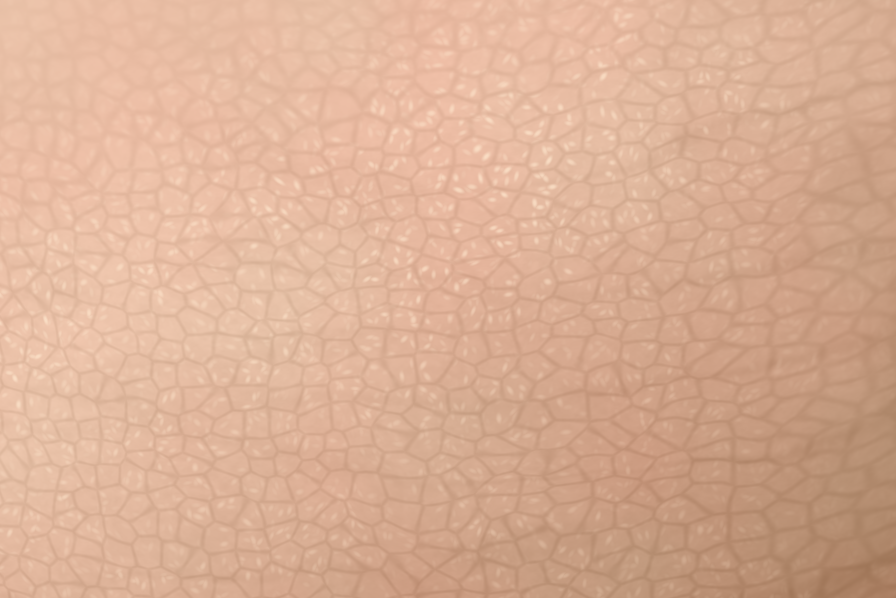
Give the GLSL for this texture, as a WebGL 1 fragment shader.

```glsl
precision highp float;
// Close view of pale skin: fine creased cells with glossy flecks, in shallow focus.
uniform vec2 u_resolution;

#define BASE_COLOR vec3(0.89, 0.72, 0.62)
#define GLOSS_COLOR vec3(0.99, 0.89, 0.79)
#define CELLS 24.0
#define FLECKS 66.0
#define FLECK_STRENGTH 0.85
#define CREASE_DEPTH 0.045
#define FOLD_DEPTH 0.05
#define SHADE_DEPTH 0.205
#define GRAIN 0.035

float hash(vec2 p) {
  return fract(sin(dot(p, vec2(127.1, 311.7))) * 43758.5453);
}

vec2 hash2(vec2 p) {
  return vec2(hash(p), hash(p + 57.3));
}

float noise(vec2 p) {
  vec2 i = floor(p), f = fract(p);
  f = f * f * (3.0 - 2.0 * f);
  return mix(mix(hash(i), hash(i + vec2(1.0, 0.0)), f.x),
             mix(hash(i + vec2(0.0, 1.0)), hash(i + 1.0), f.x), f.y);
}

float fbm(vec2 p) {
  float sum = 0.0, amp = 0.5;
  for (int k = 0; k < 3; k++) {
    sum += amp * noise(p);
    p = p * 2.03 + 17.0;
    amp *= 0.5;
  }
  return sum / 0.875;
}

// Gap between the two nearest cell centres: zero along the creases.
float cellEdge(vec2 p) {
  vec2 i = floor(p), f = fract(p);
  float near = 9.0, next = 9.0;
  for (int y = -1; y <= 1; y++)
    for (int x = -1; x <= 1; x++) {
      vec2 o = vec2(float(x), float(y));
      float d = length(o + 0.12 + 0.76 * hash2(i + o) - f);
      next = min(next, max(near, d));
      near = min(near, d);
    }
  return next - near;
}

// Small slanted glints of random size, angle and brightness.
float flecks(vec2 p, float blur) {
  vec2 i = floor(p), f = fract(p);
  float light = 0.0;
  for (int y = -1; y <= 1; y++)
    for (int x = -1; x <= 1; x++) {
      vec2 o = vec2(float(x), float(y));
      vec2 d = f - o - hash2(i + o);
      float angle = 3.14159 * hash(i + o + 11.0);
      float c = cos(angle), s = sin(angle);
      d = vec2(c * d.x + s * d.y, 1.9 * (c * d.y - s * d.x));
      float h = hash(i + o + 29.0);
      float size = 0.45 + 0.35 * h + 0.3 * blur;
      float spot = 1.0 - smoothstep(0.1, size, length(d));
      light = max(light, spot * smoothstep(0.25, 0.95, h));
    }
  return light;
}

void main() {
  vec2 p = gl_FragCoord.xy / u_resolution.y;
  vec2 uv = gl_FragCoord.xy / u_resolution;

  // Skin coordinates: bent rows whose cells lengthen to the right.
  vec2 warp = vec2(fbm(p * 7.0), fbm(p * 7.0 + 31.0)) - 0.5;
  vec2 skin = p + 0.035 * warp;
  skin.y -= 0.13 * (p.x - 0.55) * (p.x - 0.55);
  vec2 grid = CELLS * vec2(skin.x - 0.15 * skin.x * skin.x, skin.y * 1.05);

  // Depth of field and the diagonal glossy band.
  float right = smoothstep(0.65, 1.0, uv.x);
  float focus = 1.0 - smoothstep(0.42, 0.98, p.y - 0.3 * p.x);
  focus *= 1.0 - 0.5 * smoothstep(0.75, 1.0, uv.x);
  float off = (p.y - 0.36 - 0.48 * p.x) / 0.3;
  float gloss = (0.38 + 0.62 * exp(-off * off)) * (1.0 - 0.65 * right);

  // Creases, long folds and flecks.
  float blur = 1.0 - focus;
  float edge = cellEdge(grid);
  float crease = 1.0 - smoothstep(0.0, 0.22 + 0.35 * blur, edge);
  float inside = smoothstep(0.05, 0.42, edge);
  float ridge = abs(noise(grid * vec2(0.16, 0.55) + 5.0) - 0.5);
  float fold = 1.0 - smoothstep(0.0, 0.14 + 0.12 * blur, ridge);
  float patches = smoothstep(0.25, 0.7, fbm(p * 9.0 + 40.0));
  float glint = flecks(FLECKS * skin, blur) * (0.2 + 0.8 * inside);
  glint *= gloss * (0.45 + 0.55 * patches) * mix(0.3, 1.0, focus);

  // Light falls off to the lower right.
  float fall = 0.6 * uv.x + 0.5 * (1.0 - uv.y);
  float tone = 0.035 - SHADE_DEPTH * pow(fall, 2.2);
  tone += 0.022 * exp(-off * off) * (1.0 - right);
  tone += 0.03 * (fbm(p * 5.0 + 80.0) - 0.5);
  tone -= CREASE_DEPTH * crease * mix(0.35, 1.0, focus);
  tone -= FOLD_DEPTH * fold * mix(0.3, 0.85, right) * mix(0.3, 1.0, focus);
  tone += GRAIN * (fbm(skin * vec2(70.0, 95.0)) - 0.5) * mix(0.3, 1.0, focus);

  vec3 color = BASE_COLOR + tone * vec3(1.0, 1.0, 1.06);
  color += vec3(0.01, -0.02, -0.015) * (fbm(p * 4.0 + 12.0) - 0.5) * 2.0;
  color = mix(color, GLOSS_COLOR, FLECK_STRENGTH * glint);
  gl_FragColor = vec4(clamp(color, 0.0, 1.0), 1.0);
}
```
